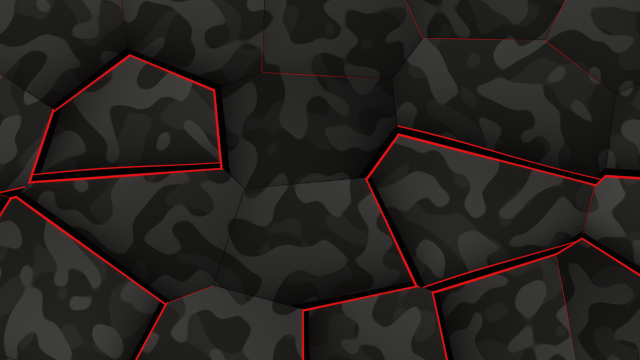
A WebGL 2 fragment shader for this background:

```glsl
#version 300 es
precision highp float;
// Dark camouflage armour split into angular panels by black cracks with red rims.

uniform vec2 u_resolution;
out vec4 fragColor;

// Lengths are fractions of the canvas height.
const vec2 PANEL_SCALE = vec2(2.3, 3.0);   // panels per height, wider than tall
const float PANEL_JITTER = 0.95;
const float GROUP_SHARE = 0.25;     // raised panels, outlined by wide cracks
const float THIN_SHARE = 0.45;      // other edges with a fine red line
const float TWIN_SHARE = 0.18;      // wide cracks with red on both sides
const float GAP_WIDTH = 0.019;
const float RED_WIDTH = 0.0068;
const float THIN_WIDTH = 0.0022;
const float HAIR_WIDTH = 0.0010;
const float SHADOW_REACH = 0.060;
const float GLOW_REACH = 0.010;
const float CAMO_SCALE = 10.5;
const float CAMO_SOFTNESS = 0.030;
const vec2 LIGHT_DIR = vec2(0.35, 0.94);

const vec3 BASE = vec3(0.114, 0.115, 0.108);
const vec3 MID = vec3(0.145, 0.146, 0.140);
const vec3 PALE = vec3(0.212, 0.212, 0.206);
const vec3 GAP = vec3(0.015, 0.012, 0.012);
const vec3 RED = vec3(0.90, 0.07, 0.08);

vec2 hash2(vec2 p) {
    vec3 q = fract(p.xyx * vec3(0.1031, 0.1030, 0.0973));
    q += dot(q, q.yzx + 33.33);
    return fract((q.xx + q.yz) * q.zy);
}

float slope(vec2 cell, vec2 offset) {
    float angle = 6.2832 * hash2(cell).x;
    return dot(vec2(cos(angle), sin(angle)), offset);
}

float gradientNoise(vec2 p) {
    vec2 i = floor(p), f = fract(p), e = vec2(1.0, 0.0);
    vec2 u = f * f * f * (f * (f * 6.0 - 15.0) + 10.0);
    return mix(mix(slope(i, f), slope(i + e.xy, f - e.xy), u.x),
               mix(slope(i + e.yx, f - e.yx), slope(i + e.xx, f - e.xx), u.x), u.y);
}

vec2 seedOf(vec2 cell) {
    return cell + 0.5 + PANEL_JITTER * (hash2(cell + 19.0) - 0.5);
}

float groupOf(vec2 cell) {
    return step(hash2(cell + 5.0).x, GROUP_SHARE);
}

// Smooth-edged stripe covering lo..hi
float band(float s, float lo, float hi, float soft) {
    return smoothstep(lo - soft, lo + soft, s) * (1.0 - smoothstep(hi - soft, hi + soft, s));
}

// Rounded patches in three tones
vec3 camouflage(vec2 p) {
    vec2 q = p * CAMO_SCALE;
    q += 0.25 * sin(q.yx * 1.7 + vec2(0.6, 2.1));
    float midMask = smoothstep(-CAMO_SOFTNESS, CAMO_SOFTNESS, gradientNoise(q * 0.9 + 41.3) - 0.12);
    float paleMask = smoothstep(-CAMO_SOFTNESS, CAMO_SOFTNESS, gradientNoise(q + 7.7) - 0.07);
    return mix(mix(BASE, MID, midMask), PALE, paleMask);
}

void main() {
    vec2 p = gl_FragCoord.xy / u_resolution.y;
    float soft = 0.8 / u_resolution.y;
    vec2 x = p * PANEL_SCALE + vec2(3.3, 5.6);

    // Nearest panel seed
    vec2 home = floor(x), own = home, toOwn = vec2(9.0);
    for (int j = -1; j <= 1; j++)
    for (int i = -1; i <= 1; i++) {
        vec2 cell = home + vec2(i, j);
        vec2 toSeed = seedOf(cell) - x;
        if (dot(toSeed, toSeed) < dot(toOwn, toOwn)) { toOwn = toSeed; own = cell; }
    }

    // Cracks, rims and shadows along the panel edges
    float gap = 0.0, red = 0.0, hair = 0.0, shadow = 0.0, glow = 0.0;
    for (int j = -2; j <= 2; j++)
    for (int i = -2; i <= 2; i++) {
        if (i == 0 && j == 0) continue;
        vec2 cell = own + vec2(i, j);
        vec2 toSeed = seedOf(cell) - x;
        vec2 normal = normalize(toSeed - toOwn);
        vec2 middle = 0.5 * (toOwn + toSeed);
        float d = dot(middle, normal) / length(normal * PANEL_SCALE);
        float side = dot(normal, LIGHT_DIR) > 0.0 ? -1.0 : 1.0;
        float s = d * side;
        vec2 kind = hash2(own + cell + 57.0);
        float bold = abs(groupOf(own) - groupOf(cell));
        float thin = (1.0 - bold) * step(kind.x, THIN_SHARE);
        float twin = bold * step(kind.y, TWIN_SHARE);
        float along = dot(middle, vec2(-normal.y, normal.x)) * side;
        float taper = 0.85 + 0.15 * sin(along * 4.0 + kind.y * 6.28);
        float fade = 0.35 + 0.35 * sin(along * 5.0 + kind.x * 20.0);
        float gapWidth = GAP_WIDTH * taper, redWidth = RED_WIDTH * taper;

        gap = max(gap, bold * band(s, 0.0, gapWidth, soft));
        red = max(red, bold * band(s, -redWidth, 0.0, soft));
        red = max(red, twin * band(s, gapWidth, gapWidth + 0.6 * redWidth, soft));
        red = max(red, thin * fade * band(s, -THIN_WIDTH, 0.0, soft));
        hair = max(hair, band(s, -HAIR_WIDTH, HAIR_WIDTH, soft));
        float shade = (0.22 + 0.48 * bold) * smoothstep(-HAIR_WIDTH, HAIR_WIDTH, s);
        shadow = max(shadow, shade * exp(-d / SHADOW_REACH));
        glow = max(glow, bold * exp(-d / GLOW_REACH));
    }

    // Panel tone with a slanted gradient
    vec2 tone = hash2(own + 83.0);
    float tilt = 6.2832 * tone.y;
    float level = mix(0.82, 1.14, tone.x) + 0.28 * dot(toOwn, vec2(cos(tilt), sin(tilt)));
    vec3 color = camouflage(p) * level * (1.0 - shadow);

    color += RED * 0.08 * glow;
    color = mix(color, GAP, max(gap, 0.6 * hair));
    color = mix(color, RED, red);
    fragColor = vec4(color, 1.0);
}
```
